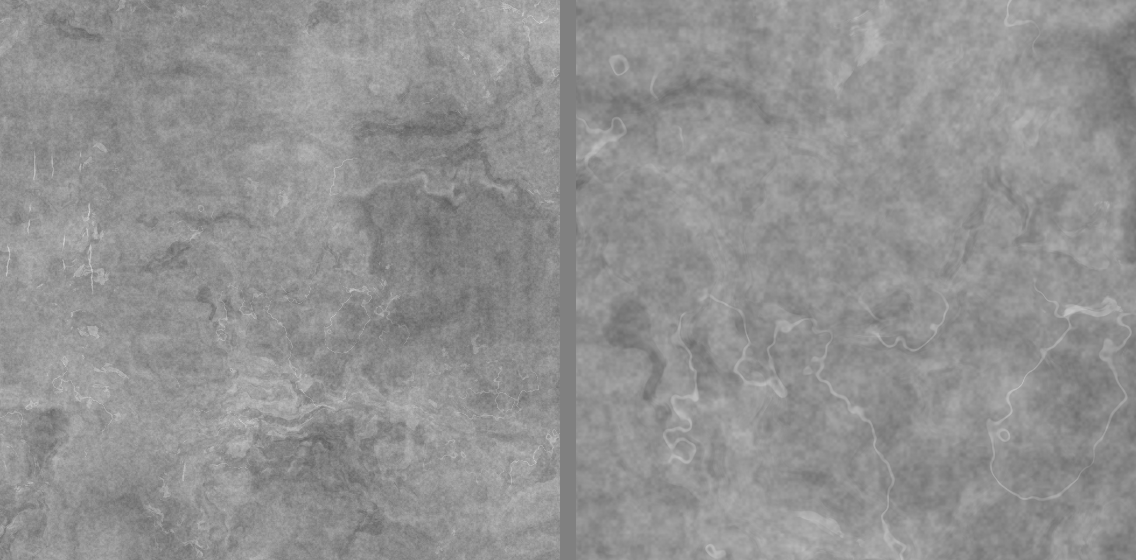
Left, the full canvas; right, a detail of the centre.
This texture is drawn by a Shadertoy shader. Its source:

```glsl
// Weathered grey plaster: warped cloud noise and broad stains set the tone,
// then trowel smudges, directional scuffs, thin cracks, pale flakes and
// fine grain are layered on top, all in units of the canvas.

float hash(vec2 p) {
    vec3 q = fract(p.xyx * 0.1031);
    q += dot(q, q.yzx + 33.33);
    return fract((q.x + q.y) * q.z);
}

float noise(vec2 p) {
    vec2 cell = floor(p), f = fract(p);
    f = f * f * f * (f * (f * 6.0 - 15.0) + 10.0);
    float low = mix(hash(cell), hash(cell + vec2(1, 0)), f.x);
    float high = mix(hash(cell + vec2(0, 1)), hash(cell + vec2(1, 1)), f.x);
    return mix(low, high, f.y);
}

// Layered noise, centred on zero
float fbm(vec2 p) {
    float sum = 0.0, weight = 0.5;
    for (int i = 0; i < 5; i++) {
        sum += weight * (noise(p) - 0.5);
        p = mat2(0.96, 0.28, -0.28, 0.96) * p * 2.03 + 19.7;
        weight *= 0.54;
    }
    return sum;
}

// Soft elliptical stain
float blob(vec2 p, vec2 centre, vec2 radius) {
    vec2 d = (p - centre) / radius;
    return exp(-dot(d, d));
}

// Short, wavering vertical scratches near the left edge
float scratches(vec2 p) {
    float sum = 0.0;
    for (int i = 0; i < 8; i++) {
        float id = float(i);
        float x = 0.012 + 0.19 * hash(vec2(id, 3.0)) * step(0.5, id);
        float y = 0.5 + 0.22 * hash(vec2(id, 8.0));
        float halfLength = 0.02 + 0.07 * hash(vec2(id, 5.0));
        float bend = 0.016 * fbm(vec2(id * 7.0, p.y * 22.0));
        float line = 1.0 - smoothstep(0.0005, 0.002, abs(p.x - x - bend));
        float ends = 1.0 - smoothstep(0.6, 1.0, abs(p.y - y) / halfLength);
        sum += line * ends * smoothstep(0.2, 0.6, noise(vec2(id, p.y * 70.0)));
    }
    return min(sum, 1.0);
}

void mainImage(out vec4 fragColor, in vec2 fragCoord) {
    vec2 uv = fragCoord / iResolution.xy;
    vec2 warp = vec2(fbm(uv * 6.0 + 4.0), fbm(uv * 6.0 + 37.0));
    vec2 p = uv + 0.2 * warp;
    float tone = 0.576;

    // Broad clouds and stains
    tone += 0.17 * fbm(uv * vec2(3.0, 4.0) + warp * 1.4 + 11.0);
    tone -= 0.085 * blob(p, vec2(0.77, 0.80), vec2(0.13, 0.14));
    tone -= 0.060 * blob(p, vec2(0.80, 0.47), vec2(0.16, 0.08));
    tone -= 0.090 * blob(p, vec2(0.63, 0.16), vec2(0.13, 0.07));
    tone -= 0.110 * blob(p, vec2(0.28, 0.08), vec2(0.10, 0.06));
    tone -= 0.090 * blob(p, vec2(0.05, 0.18), vec2(0.06, 0.05));
    tone -= 0.090 * blob(p, vec2(0.35, 0.61), vec2(0.07, 0.018));
    tone += 0.065 * blob(p, vec2(0.53, 0.74), vec2(0.13, 0.18));
    tone += 0.080 * blob(p, vec2(0.70, 0.29), vec2(0.09, 0.05));
    tone += 0.070 * blob(p, vec2(0.44, 0.34), vec2(0.10, 0.06));
    tone += 0.080 * blob(p, vec2(0.95, 0.95), vec2(0.12, 0.05));
    tone += 0.050 * blob(p, vec2(0.93, 0.12), vec2(0.12, 0.10));

    // Dark slab under a pale horizontal ledge
    float right = smoothstep(0.645, 0.67, p.x);
    float slab = right * smoothstep(0.50, 0.57, p.y) * (1.0 - smoothstep(0.63, 0.645, p.y));
    tone -= 0.075 * slab * (1.0 - 0.6 * smoothstep(0.75, 0.9, p.x));
    float ledge = exp(-pow((p.y - 0.647) / 0.007, 2.0));
    tone += 0.10 * ledge * right * noise(uv * vec2(25.0, 60.0));

    // Trowel smudges, strongest low in the middle
    float worn = blob(p, vec2(0.53, 0.24), vec2(0.27, 0.17));
    worn = max(worn, 0.5 * blob(p, vec2(0.48, 0.52), vec2(0.18, 0.14)));
    float smudge = fbm(uv * vec2(22.0, 27.0) + warp * 9.0);
    tone += smudge * (0.11 + 0.10 * worn);
    float torn = fbm(uv * vec2(32.0, 38.0) + warp * 12.0 + 51.0);
    tone += 0.10 * worn * (smoothstep(-0.10, 0.12, torn) - 0.5);
    float pits = smoothstep(0.08, 0.24, fbm(uv * 19.0 + warp * 7.0 + 83.0));
    tone -= 0.07 * pits * smoothstep(-0.04, 0.16, fbm(uv * 4.0 + 29.0));

    // Vertical drips and horizontal scuffs
    float drip = fbm(uv * vec2(75.0, 9.0) + warp * 2.0);
    tone += 0.09 * drip * smoothstep(-0.1, 0.15, fbm(uv * 4.0 + 61.0));
    float scuff = fbm(uv * vec2(13.0, 85.0) + warp * 3.0);
    tone += 0.11 * scuff * smoothstep(-0.1, 0.15, fbm(uv * 4.0 + 73.0));

    // Pale cracks, scratches and flakes
    float crackLine = 1.0 - smoothstep(0.002, 0.012, abs(fbm(uv * 9.0 + 91.0)));
    float crackArea = smoothstep(0.06, 0.18, fbm(uv * 7.0 + 13.0));
    tone += 0.09 * crackLine * crackArea + 0.14 * scratches(uv);
    float flake = smoothstep(0.14, 0.26, fbm(uv * vec2(48.0, 62.0) + warp * 8.0));
    tone += 0.10 * flake * smoothstep(0.0, 0.18, fbm(uv * 6.0 + 45.0) + 0.08 * worn);

    // Fine grain
    tone += 0.055 * (noise(uv * 250.0) - 0.5);
    tone += 0.045 * (noise(uv * 480.0 + 7.0) - 0.5);
    tone += 0.08 * fbm(uv * 110.0);

    fragColor = vec4(vec3(clamp(tone, 0.25, 0.85)), 1.0);
}
```
